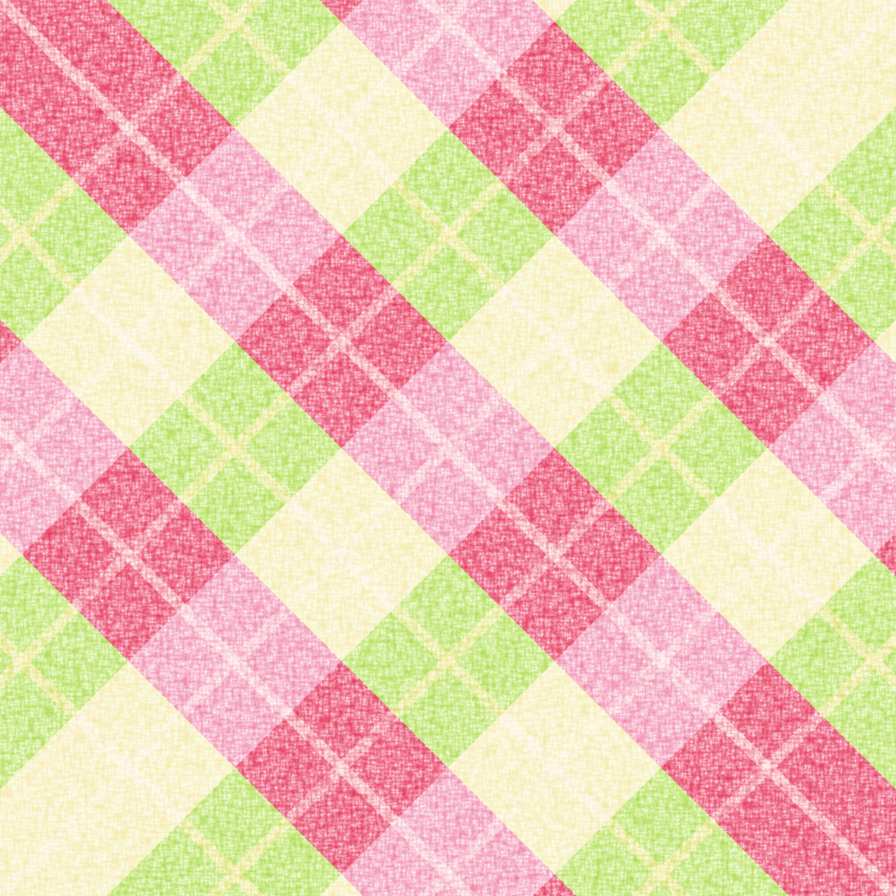
Give the GLSL for this pattern, as a Shadertoy shader.

```glsl
// Diagonal plaid in rose, pink, lime and cream with a thin stripe through each band.
// Two crossed band waves choose the cloth colour; stretched cellular noise makes
// the linen weave, which deepens or bleaches the dye through an exponent.
#define BAND 0.2378        // band spacing along x + y and x - y
#define LAST_BAND 3.0      // the outermost bands run on into the corners
#define STRIPE 0.038       // half width of a stripe, in bands
#define THREADS 250.0      // threads across the canvas
#define WEAVE 0.85         // strength of the linen grain
#define ROSE vec3(0.935, 0.455, 0.56)
#define PINK vec3(0.963, 0.70, 0.79)
#define LIME vec3(0.80, 0.918, 0.55)
#define CREAM vec3(0.974, 0.95, 0.79)
#define WHITE vec3(1.0, 0.96, 0.93)
#define BUTTER vec3(0.97, 0.935, 0.70)

vec2 hash22(vec2 p) {
    vec3 q = fract(vec3(p.xyx) * vec3(0.1031, 0.1030, 0.0973));
    q += dot(q, q.yzx + 33.33);
    return fract((q.xx + q.yz) * q.zy);
}

// Distance to the nearest scattered point, roughly centred on zero
float cellular(vec2 p) {
    vec2 cell = floor(p), local = fract(p);
    float nearest = 4.0;
    for (int y = -1; y <= 1; y++) {
        for (int x = -1; x <= 1; x++) {
            vec2 offset = vec2(x, y);
            vec2 delta = offset + hash22(cell + offset) - local;
            nearest = min(nearest, dot(delta, delta));
        }
    }
    return sqrt(nearest) - 0.47;
}

// Horizontal and vertical fibres plus fine grain
float linen(vec2 p) {
    float across = cellular(p * THREADS * vec2(0.26, 1.0) + 400.0);
    float upright = cellular(p * THREADS * vec2(1.0, 0.26) + 700.0);
    float grain = cellular(p * THREADS * 1.15 + 900.0);
    return across + upright + 0.7 * grain;
}

// Broad uneven dye from layered sines
float mottle(vec2 p) {
    float sum = 0.0, amplitude = 0.5;
    for (int i = 0; i < 4; i++) {
        p = mat2(0.8, 0.6, -0.6, 0.8) * p * 1.7 + 1.3;
        sum += amplitude * sin(p.x + 1.5 * sin(p.y)) * cos(p.y);
        amplitude *= 0.7;
    }
    return sum;
}

// 0 on even bands, 1 on odd bands
vec2 oddBand(vec2 t, float soft) {
    t = clamp(t, -LAST_BAND, LAST_BAND);
    vec2 fromEven = abs(mod(t + 1.0, 2.0) - 1.0);
    return smoothstep(0.5 - soft, 0.5 + soft, fromEven);
}

// Coverage of the stripe along the middle of each band
vec2 stripes(vec2 t, float soft) {
    vec2 centre = clamp(round(t), -LAST_BAND, LAST_BAND);
    return 1.0 - smoothstep(STRIPE - soft, STRIPE + soft, abs(t - centre));
}

void mainImage(out vec4 fragColor, in vec2 fragCoord) {
    float size = min(iResolution.x, iResolution.y);
    vec2 p = (fragCoord - 0.5 * iResolution.xy) / size;
    vec2 bands = vec2(p.x - p.y, p.x + p.y) / BAND;
    float soft = max(1.0 / size, 0.0012) / BAND;
    float weave = linen(p);

    // Cloth: rose and pink alternate on one diagonal, lime and cream on the next
    vec2 odd = oddBand(bands, soft);
    vec3 color = mix(mix(PINK, ROSE, odd.x), mix(CREAM, LIME, odd.x), odd.y);

    // Stripes: pale on most cells, buttery and denser on lime
    float lime = odd.x * odd.y;
    vec3 thread = mix(WHITE, BUTTER, lime);
    vec2 opacity = mix(vec2(0.36, 0.48), vec2(0.72), lime);
    vec2 cover = stripes(bands, soft) * opacity * clamp(1.0 - 0.35 * weave, 0.6, 1.3);
    color = mix(color, thread, cover.x);
    color = mix(color, thread, cover.y);

    // Linen grain and uneven dye
    float depth = 1.0 + WEAVE * weave + 0.07 * mottle(p * 14.0);
    color = pow(color, vec3(max(depth, 0.25)));
    fragColor = vec4(color, 1.0);
}
```
